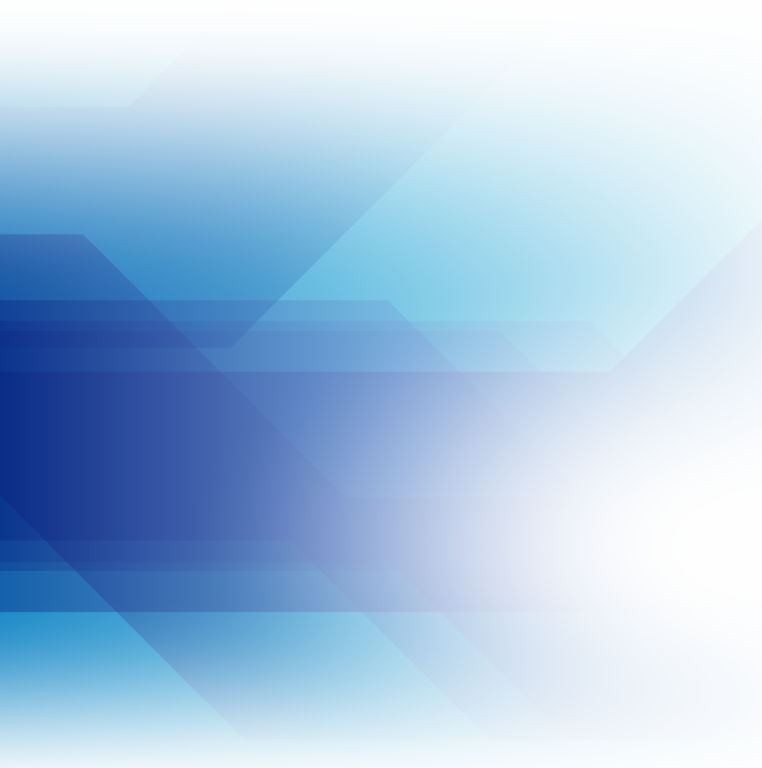
Write a Shadertoy shader that draws this background.

```glsl
// Blue abstract backdrop: translucent bent ribbons with 45 degree edges lie
// over a cyan gradient, then fade into white at the top, bottom and right.
// Each shape is a signed distance built from half-planes, blended in turn.

const float DIAGONAL = 0.7071;
const vec3 WHITE = vec3(0.996);

// Three-colour horizontal gradient
vec3 ramp(float x, vec3 left, vec3 middle, vec3 right) {
    vec3 nearSide = mix(left, middle, clamp(x * 2.0, 0.0, 1.0));
    return mix(nearSide, right, clamp(x * 2.0 - 1.0, 0.0, 1.0));
}

// Signed distance to a line through a corner, falling or rising to the right
float rightOfFalling(vec2 p, vec2 corner) {
    return (p.x + p.y - corner.x - corner.y) * DIAGONAL;
}

float rightOfRising(vec2 p, vec2 corner) {
    return (p.x - p.y - corner.x + corner.y) * DIAGONAL;
}

// Ribbon that enters flat from the left and bends down; positive inside.
// Below the shoulder height its right side is open.
float ribbon(vec2 p, vec2 topCorner, vec2 lowCorner, float shoulder, float ground) {
    float rightSide = max(-rightOfFalling(p, topCorner), shoulder - p.y);
    float upper = min(topCorner.y - p.y, rightSide);
    float lower = max(p.y - lowCorner.y, rightOfFalling(p, lowCorner));
    return min(min(upper, lower), p.y - ground);
}

// Ribbon that rises to the right between two bends
float risingRibbon(vec2 p, vec2 topCorner, vec2 lowCorner) {
    float upper = max(topCorner.y - p.y, rightOfRising(p, topCorner));
    float lower = min(p.y - lowCorner.y, -rightOfRising(p, lowCorner));
    return min(upper, lower);
}

// Lay a translucent tint inside a shape with a smooth edge
vec3 overlay(vec3 base, vec3 tint, float inside, float alpha, float edge) {
    return mix(base, tint, alpha * smoothstep(-edge, edge, inside));
}

void mainImage(out vec4 fragColor, in vec2 fragCoord) {
    vec2 p = fragCoord / iResolution.y;
    float edge = 0.8 / iResolution.y;
    float ground = 0.036;

    // Horizontal gradients shared by the layers
    vec3 cyan = ramp(p.x, vec3(0.11, 0.54, 0.78), vec3(0.47, 0.78, 0.90), vec3(0.90, 0.96, 0.98));
    vec3 navy = ramp(p.x, vec3(0.02, 0.13, 0.50), vec3(0.45, 0.53, 0.80), vec3(0.89, 0.91, 0.97));
    vec3 mauve = ramp(p.x, vec3(0.04, 0.10, 0.48), vec3(0.42, 0.40, 0.68), vec3(0.88, 0.88, 0.95));
    vec3 steel = vec3(0.14, 0.37, 0.69);
    vec3 color = cyan;

    // Layers thin out towards the right
    float risingAlpha = mix(0.35, 0.06, smoothstep(0.2, 0.65, p.x));
    float darkAlpha = mix(0.36, 0.10, smoothstep(0.0, 0.48, p.x));
    float thinning = mix(1.0, 0.62, smoothstep(0.0, 0.6, p.x));

    // Rising ribbon at the upper left
    float rising = risingRibbon(p, vec2(0.167, 0.861), vec2(0.300, 0.547));
    color = overlay(color, steel, rising, risingAlpha, edge);

    // Wide central band that continues up the right side
    float bandTop = max(0.516 - p.y, rightOfRising(p, vec2(0.794, 0.516)));
    vec3 bandTint = mix(navy, mauve, 0.6);
    color = overlay(color, bandTint, min(bandTop, p.y - 0.203), 0.38, edge);

    // Falling ribbons, from the faintest to the strongest
    float slim = ribbon(p, vec2(0.651, 0.569), vec2(0.508, 0.268), ground, ground);
    float wide = ribbon(p, vec2(0.768, 0.582), vec2(0.521, 0.2565), ground, ground);
    float broad = ribbon(p, vec2(0.505, 0.609), vec2(0.378, 0.296), ground, ground);
    float dark = ribbon(p, vec2(0.108, 0.695), vec2(0.0, 0.355), 0.352, ground);
    color = overlay(color, navy, slim, 0.25 * thinning, edge);
    color = overlay(color, navy, wide, 0.30 * thinning, edge);
    color = overlay(color, navy, broad, 0.38 * thinning, edge);
    color = overlay(color, mauve, dark, darkAlpha, edge);

    // White glow at the right, then the top and bottom fades
    float glowDistance = length((p - vec2(1.0, 0.29)) * vec2(1.0, 1.9));
    color = mix(color, WHITE, 1.0 - smoothstep(0.08, 0.76, glowDistance));
    color = mix(color, WHITE, smoothstep(0.595, 1.0, p.y));
    color = mix(color, WHITE, 1.0 - smoothstep(-0.05, 0.22, p.y));

    fragColor = vec4(color, 1.0);
}
```
